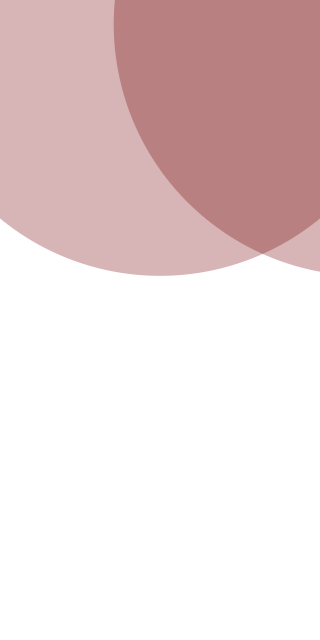
A Shadertoy shader for this background:

```glsl
// Two large translucent discs hang from the top of a white page.
// Each disc is a smoothed distance function; the tint deepens with the
// number of discs covering a point, so their overlap is darker.

#define DISC_COUNT 2
#define DISC_RADIUS 0.7865
#define FIRST_CENTER vec2(0.5, -0.0755)
#define DISC_STEP vec2(0.6419, 0.0)
#define PAPER_COLOR vec3(1.0)
#define SINGLE_COLOR vec3(0.843, 0.706, 0.714)
#define OVERLAP_COLOR vec3(0.725, 0.502, 0.506)

// Antialiased coverage of a disc, with one pixel of edge softness
float discCoverage(vec2 point, vec2 center, float pixel) {
    float signedDistance = length(point - center) - DISC_RADIUS;
    return clamp(0.5 - signedDistance / pixel, 0.0, 1.0);
}

void mainImage(out vec4 fragColor, in vec2 fragCoord) {
    // Canvas widths, measured from the top left with y pointing up
    float pixel = 1.0 / iResolution.x;
    vec2 point = (fragCoord - vec2(0.0, iResolution.y)) * pixel;

    // Accumulated number of covering discs
    float layers = 0.0;
    for (int i = 0; i < DISC_COUNT; i++) {
        layers += discCoverage(point, FIRST_CENTER + float(i) * DISC_STEP, pixel);
    }

    // First layer tints the paper, second layer deepens the tint
    vec3 color = mix(PAPER_COLOR, SINGLE_COLOR, clamp(layers, 0.0, 1.0));
    color = mix(color, OVERLAP_COLOR, clamp(layers - 1.0, 0.0, 1.0));
    fragColor = vec4(color, 1.0);
}
```
